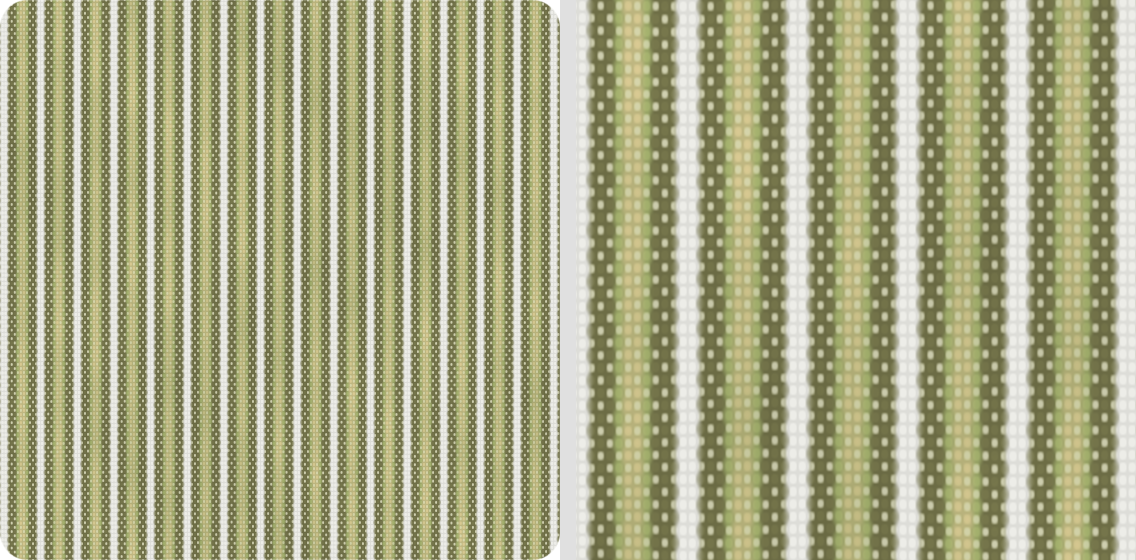
Left, the full canvas; right, a detail of the centre.
Write a Shadertoy shader that draws this texture.

```glsl
// Woven awning cloth: olive-edged green and tan stripes parted by narrow white ones.

#define STRIPES 15.28      // stripe repeats across
#define STRIPE_SHIFT 0.11  // centre of the first white stripe, in repeats
#define ROWS 67.0          // weave rows down
#define THREADS 12.0       // warp threads per repeat (even, so the weave closes)
#define BULGE 0.17         // sideways swell of each thread, in threads
#define SOFTNESS 0.45      // blur of thread edges, in threads
#define COLORED_HALF 4.72  // half width of the coloured stripe, in threads
#define WEAR 0.03          // strength of the slow tone variation
#define CORNER 0.05        // radius of the rounded cloth corners

const float PI = 3.14159265;
const vec3 WHITE = vec3(0.93, 0.93, 0.91);
const vec3 OLIVE = vec3(0.455, 0.455, 0.29);
const vec3 GREEN = vec3(0.63, 0.68, 0.42);
const vec3 TAN   = vec3(0.83, 0.77, 0.56);
const vec3 WEFT  = vec3(0.87, 0.87, 0.76);

// Slow uneven tone made of layered sines, about -1 to 1
float slowVariation(vec2 p) {
    return 0.5 * sin(p.x * 9.0 + 2.0 * sin(p.y * 7.0))
         + 0.3 * sin(p.y * 23.0 + p.x * 31.0)
         + 0.2 * sin(p.y * 61.0 - p.x * 47.0);
}

// 1 inside the band of the given half width, 0 outside
float band(float dist, float halfWidth, float soft) {
    return 1.0 - smoothstep(halfWidth - soft, halfWidth + soft, dist);
}

// Signed distance to the cloth outline
float clothEdge(vec2 p) {
    vec2 q = abs(p - 0.5) - 0.5 + CORNER;
    return length(max(q, 0.0)) - CORNER;
}

void mainImage(out vec4 fragColor, in vec2 fragCoord) {
    vec2 uv = fragCoord / iResolution.xy;
    float pixel = 1.0 / min(iResolution.x, iResolution.y);
    float soft = max(SOFTNESS, 0.5 * pixel * STRIPES * THREADS);
    float tone = slowVariation(uv);

    // Weave: +1 where the warp lies on top, -1 where the weft shows
    float thread = fract(uv.x * STRIPES - STRIPE_SHIFT) * THREADS;
    float rowWave = cos(2.0 * PI * (uv.y * ROWS + 0.12 * tone));
    float weave = sin(PI * thread) * rowWave;

    // Raised threads swell over their neighbours and scallop the stripe edges
    float swollen = thread + BULGE * cos(PI * thread) * rowWave;
    float fromCentre = abs(swollen - 0.5 * THREADS);

    // Warp colours, from the white ground inwards; tan shows most on raised threads
    float colored = band(fromCentre, COLORED_HALF, soft);
    float middle = band(fromCentre, 2.0, soft);
    float core = band(fromCentre, 1.15, soft);
    vec3 color = mix(WHITE, OLIVE, colored);
    color = mix(color, GREEN, middle);
    color = mix(color, TAN, core * (0.65 + 0.25 * weave + 0.15 * tone));

    // Pale weft dots between the raised threads
    float dots = smoothstep(0.05, 0.95, -weave);
    float dotStrength = mix(0.82, 0.6, middle);
    color = mix(color, WEFT, dots * dotStrength * colored);

    // Shaded gaps between threads, then uneven wear
    color *= mix(0.93, 1.0, smoothstep(0.0, 0.7, abs(weave)));
    color *= 1.0 + WEAR * tone * colored;

    // Rounded corners on a white ground
    float outside = smoothstep(-pixel, pixel, clothEdge(uv));
    fragColor = vec4(mix(color, vec3(1.0), outside), 1.0);
}
```
